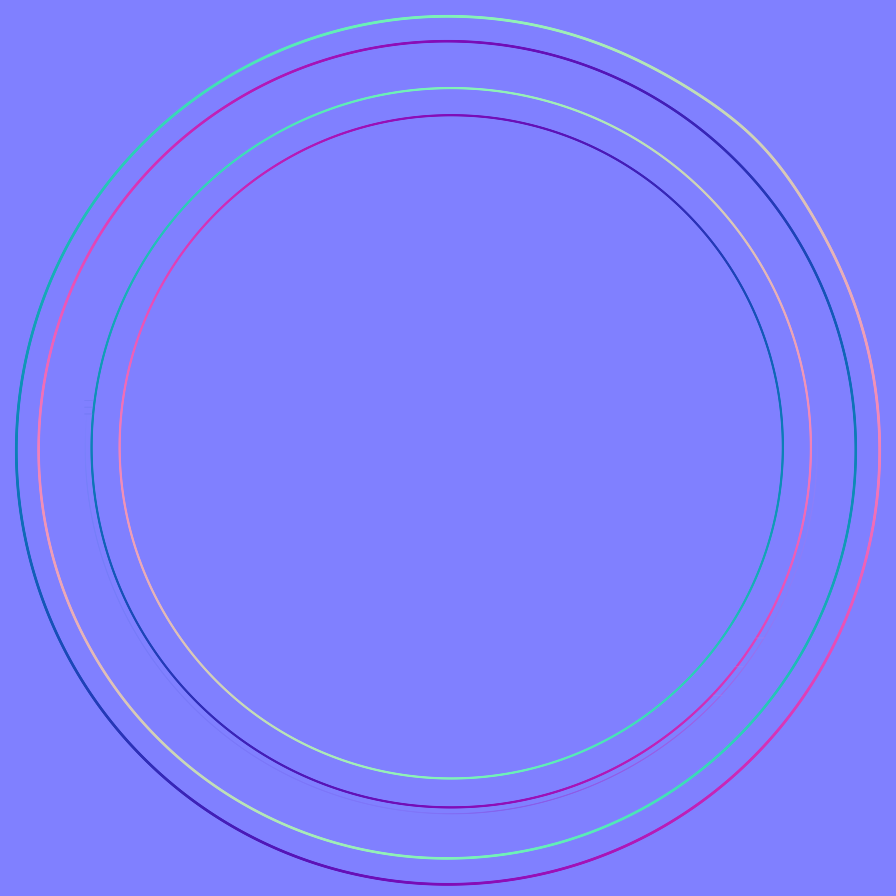
A WebGL 1 fragment shader for this texture map:

```glsl
precision highp float;
uniform vec2 u_resolution;

const vec3 FLAT_NORMAL = vec3(0.502, 0.502, 1.0);

// Antialiased coverage of a line at signed distance d
float lineMask(float d, float halfWidth, float pixel) {
  return 1.0 - smoothstep(halfWidth - 0.5 * pixel, halfWidth + 0.5 * pixel, abs(d));
}

vec3 encodeTilt(vec2 tilt) {
  return 0.5 + 0.5 * vec3(tilt, sqrt(max(0.0, 1.0 - dot(tilt, tilt))));
}

// A bevel edge: side is 1 for an outward slope, -1 for an inward one
vec3 addRing(vec3 color, vec2 offset, float radius, float halfWidth, float side, float pixel) {
  vec2 direction = offset / max(length(offset), 0.0001);
  float mask = lineMask(length(offset) - radius, halfWidth, pixel);
  return mix(color, encodeTilt(0.9 * side * direction), mask);
}

// A short faint horizontal scratch
float dash(vec2 offset, float halfLength, float pixel) {
  float ends = 1.0 - smoothstep(halfLength - pixel, halfLength + pixel, abs(offset.x));
  return ends * lineMask(offset.y, 0.0007, pixel);
}

void main() {
  float pixel = 1.0 / min(u_resolution.x, u_resolution.y);
  vec2 uv = gl_FragCoord.xy / u_resolution;
  vec3 color = FLAT_NORMAL;

  // Outer rim, slightly tall and swollen at the upper right
  vec2 rim = uv - vec2(0.5, 0.4974);
  vec2 rimDirection = rim / max(length(rim), 0.0001);
  float bulge = 0.005 * exp(-60.0 * (1.0 - dot(rimDirection, vec2(0.7071))));
  float stretch = 0.0013 * (rimDirection.y * rimDirection.y - rimDirection.x * rimDirection.x);
  color = addRing(color, rim, 0.4831 + stretch + bulge, 0.0016, 1.0, pixel);

  // Inner bevels
  color = addRing(color, uv - vec2(0.4991, 0.4980), 0.4560, 0.0015, -1.0, pixel);
  color = addRing(color, uv - vec2(0.5036, 0.5003), 0.4014, 0.0013, 1.0, pixel);
  color = addRing(color, uv - vec2(0.5036, 0.5013), 0.3701, 0.0013, -1.0, pixel);

  // Faint ghost arc, strongest at the lower right
  vec2 ghost = uv - vec2(0.5036, 0.5003);
  vec2 ghostDirection = ghost / max(length(ghost), 0.0001);
  float fade = 0.09 * smoothstep(0.15, -0.15, ghostDirection.y)
    + 0.25 * smoothstep(0.8, 1.0, dot(ghostDirection, vec2(0.5, -0.866)));
  float ghostMask = fade * lineMask(length(ghost) - 0.4085, 0.0007, pixel);
  color = mix(color, encodeTilt(0.9 * ghostDirection), ghostMask);

  // Small scratches beside the ring
  for (int i = 0; i < 3; i++) {
    float row = float(i);
    float left = dash(uv - vec2(0.099, 0.553 - 0.0075 * row), 0.005, pixel);
    color = mix(color, vec3(0.38, 0.44, 0.9), 0.3 * left);
    float right = dash(uv - vec2(0.801 + 0.0235 * row, 0.224 + 0.032 * row), 0.005, pixel);
    color = mix(color, vec3(0.7, 0.5, 0.9), 0.3 * right);
  }

  gl_FragColor = vec4(color, 1.0);
}
```
